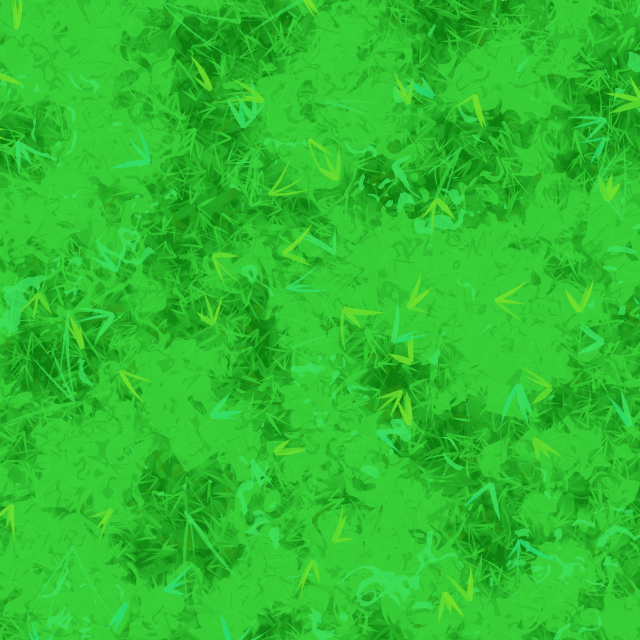
Give the GLSL for this texture, as a WebGL 2 fragment shader.

```glsl
#version 300 es
precision highp float;

uniform vec2 u_resolution;
out vec4 fragColor;

const vec3 DEEP_GREEN = vec3(0.05, 0.50, 0.06);
const vec3 LEAF_GREEN = vec3(0.22, 0.82, 0.22);
const vec3 MINT = vec3(0.24, 0.89, 0.38);
const vec3 AQUA = vec3(0.10, 0.86, 0.52);
const vec3 LIME = vec3(0.46, 0.89, 0.17);
const vec3 OLIVE = vec3(0.20, 0.60, 0.07);
const int LAYERS = 9;

vec2 hash2(vec2 p) {
    vec3 q = fract(p.xyx * vec3(0.1031, 0.1030, 0.0973));
    q += dot(q, q.yzx + 33.33);
    return fract((q.xx + q.yz) * q.zy);
}

float cornerGradient(vec2 cell, vec2 corner, vec2 f) {
    return dot(hash2(cell + corner + 71.0) * 2.0 - 1.0, f - corner);
}

float gradientNoise(vec2 p) {
    vec2 cell = floor(p), f = fract(p);
    vec2 u = f * f * f * (f * (f * 6.0 - 15.0) + 10.0);
    float low = mix(cornerGradient(cell, vec2(0, 0), f), cornerGradient(cell, vec2(1, 0), f), u.x);
    float high = mix(cornerGradient(cell, vec2(0, 1), f), cornerGradient(cell, vec2(1, 1), f), u.x);
    return mix(low, high, u.y) * 1.4;
}

// Broad variation between open hollows and dense growth
float clumping(vec2 uv) {
    return gradientNoise(uv * 4.5 + 3.0) + 0.6 * gradientNoise(uv * 11.0 + 19.0);
}

// Ragged noise whose level sets look like torn leaves
float raggedNoise(vec2 uv, float scale, float seed) {
    vec2 p = uv * scale + seed;
    vec2 warp = vec2(gradientNoise(p * 1.3 + 5.0), gradientNoise(p * 1.3 + 43.0));
    p += 1.5 * warp;
    return gradientNoise(p) + 0.5 * gradientNoise(p * 2.3 + 11.0);
}

float flakes(float value, float level, float scale, float pixel) {
    float edge = 0.02 + 1.5 * scale * pixel;
    return smoothstep(level - edge, level + edge, value);
}

// Tapered, curved blade growing from the origin along direction
float blade(vec2 p, vec2 direction, float len, float width, float bend, float edge) {
    float along = dot(p, direction);
    float t = clamp(along / len, 0.0, 1.0);
    float across = dot(p, vec2(-direction.y, direction.x)) - bend * along * along;
    float halfWidth = width * (1.0 - t) * (0.55 + 1.4 * t);
    float body = smoothstep(edge, -edge, abs(across) - halfWidth);
    return body * step(0.0, along) * step(along, len);
}

// Fans of blades on a jittered grid: x = coverage, y = random tone
vec2 tufts(vec2 uv, float cells, float width, float density, float clumpWeight, float seed, float pixel) {
    vec2 offset = seed * vec2(0.37, 0.61);
    vec2 p = uv * cells + offset;
    vec2 result = vec2(0.0, 0.5);
    for (int j = -1; j <= 1; j++)
    for (int i = -1; i <= 1; i++) {
        vec2 cell = floor(p) + vec2(i, j);
        vec2 traits = hash2(cell + seed * 13.0 + 100.0);
        vec2 root = cell + hash2(cell + seed * 7.0 + 200.0);
        float growth = density + clumpWeight * clumping((root - offset) / cells);
        if (traits.x > growth) continue;
        for (int k = 0; k < 3; k++) {
            vec2 r = hash2(cell * 3.0 + float(k) * 17.0 + seed * 5.0 + 300.0);
            float angle = traits.y * 6.2832 + (float(k) - 1.0) * 0.45 + (r.x - 0.5) * 0.9;
            float len = mix(0.45, 0.92, r.y);
            float cover = blade(p - root, vec2(cos(angle), sin(angle)), len,
                width * mix(0.4, 1.3, r.x), (r.y - 0.5) * 0.6, cells * pixel);
            result = mix(result, vec2(1.0, fract(r.x * 7.0 + traits.y)), cover);
        }
    }
    return result;
}

void main() {
    float pixel = 0.8 / u_resolution.y;
    vec2 uv = gl_FragCoord.xy / u_resolution.y;
    float clump = clumping(uv);

    // Shaded ground with torn, flat shapes
    float litter = raggedNoise(uv, 26.0, 8.0);
    float tone = 0.46 + 0.75 * clump + 0.25 * gradientNoise(uv * 30.0);
    tone += 0.22 * flakes(litter, 0.08, 26.0, pixel) - 0.16 * flakes(-litter, 0.2, 26.0, pixel);
    vec3 color = mix(DEEP_GREEN, LEAF_GREEN, clamp(tone, 0.0, 0.9));
    float dry = flakes(raggedNoise(uv, 24.0, 61.0), 0.45, 24.0, pixel);
    color = mix(color, OLIVE, 0.55 * dry);

    // Blades from deep shade up to the lit surface
    for (int i = 0; i < LAYERS; i++) {
        float height = float(i) / float(LAYERS - 1);
        float cells = mix(13.0, 25.0, fract(float(i) * 0.618));
        vec2 grass = tufts(uv, cells, 0.055, 0.72, 0.5, float(i) + 1.0, pixel);
        float bladeTone = min(mix(0.5, 1.0, height) + 0.35 * (grass.y - 0.45), 1.03);
        color = mix(color, mix(DEEP_GREEN, LEAF_GREEN, bladeTone), 0.9 * grass.x);

        // Flat matted growth beneath the upper blades
        if (i == 5) {
            float matted = clump + 0.65 * raggedNoise(uv, 17.0, 27.0);
            color = mix(color, LEAF_GREEN, 0.88 * flakes(matted, 0.04, 17.0, pixel));
        }
    }

    // Faint shadow flecks and pale leaf scraps
    float fleck = flakes(raggedNoise(uv, 34.0, 90.0), 0.36, 34.0, pixel);
    color = mix(color, mix(DEEP_GREEN, LEAF_GREEN, 0.55), 0.5 * fleck);
    float scrap = raggedNoise(uv, 19.0, 133.0) + 0.5 * gradientNoise(uv * 5.0 + 50.0);
    color = mix(color, MINT, 0.75 * flakes(scrap, 0.56, 19.0, pixel));

    // Long stalks and bright accents
    vec2 stalks = tufts(uv, 6.0, 0.022, 0.3, 0.0, 31.0, pixel);
    color = mix(color, mix(LEAF_GREEN, MINT, stalks.y), 0.75 * stalks.x);
    vec2 mintTufts = tufts(uv, 13.0, 0.075, 0.13, 0.0, 37.0, pixel);
    color = mix(color, mix(MINT, AQUA, 0.7 * mintTufts.y * mintTufts.y), 0.85 * mintTufts.x);
    vec2 limeTufts = tufts(uv, 14.0, 0.085, 0.2, 0.0, 41.0, pixel);
    color = mix(color, mix(LEAF_GREEN, LIME, 0.5 + 0.5 * limeTufts.y), 0.9 * limeTufts.x);

    fragColor = vec4(color, 1.0);
}
```
